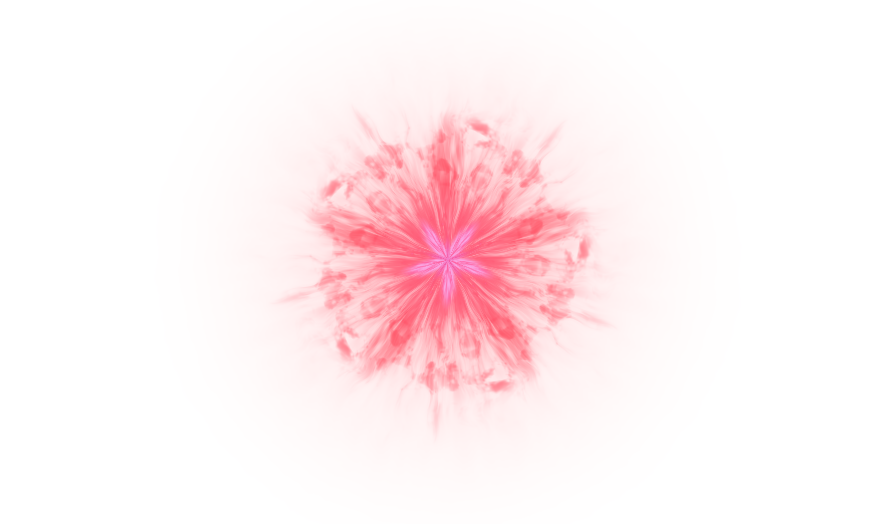
A WebGL 1 fragment shader for this background:

```glsl
precision highp float;
// A five-armed red burst of fine radial filaments on white, with a violet star core.
// The angle is folded into five equal sectors; streaked noise that wraps around each
// sector modulates a density, which is then turned into ink coverage.

uniform vec2 u_resolution;

const float SECTOR = 1.2566371; // a fifth of a full turn

float hash(vec2 p) {
  p = fract(p * vec2(0.1031, 0.1137));
  p += dot(p, p.yx + 33.33);
  return fract((p.x + p.y) * p.x * 17.0);
}

// Value noise that repeats along x after "period" cells
float wrapNoise(vec2 p, float period) {
  vec2 i = floor(p), f = fract(p);
  f = f * f * (3.0 - 2.0 * f);
  float x0 = mod(i.x, period), x1 = mod(i.x + 1.0, period);
  return mix(mix(hash(vec2(x0, i.y)), hash(vec2(x1, i.y)), f.x),
             mix(hash(vec2(x0, i.y + 1.0)), hash(vec2(x1, i.y + 1.0)), f.x), f.y);
}

// Layered noise: x is the turn within a sector (0..1), y the radius
float streaks(float turn, float radius, float cells, float rings) {
  float sum = 0.0, weight = 0.5;
  for (int i = 0; i < 4; i++) {
    sum += weight * wrapNoise(vec2(turn * cells, radius * rings + 7.0 * float(i)), cells);
    cells *= 2.0;
    rings *= 1.8;
    weight *= 0.6;
  }
  return sum / 1.09;
}

float bell(float x) {
  return exp(-x * x);
}

void main() {
  vec2 p = (gl_FragCoord.xy - 0.5 * u_resolution) / u_resolution.y - vec2(0.0, 0.004);
  float r = length(p);

  // Fold: s is zero along an arm, t is zero along the valley between arms
  float s = mod(atan(p.y, p.x) - SECTOR * 0.25 + SECTOR * 0.5, SECTOR) - SECTOR * 0.5;
  float t = SECTOR * 0.5 - abs(s);
  float turn = s / SECTOR + 0.5;

  // Bend the filaments a little so that they fray and branch
  float bend = wrapNoise(vec2(turn * 8.0, r * 30.0), 8.0) - 0.5;
  float frayed = turn + 0.06 * bend;
  float fine = streaks(frayed, r, 14.0, 13.0);
  float rough = streaks(frayed + 0.04 * bend, r + 3.0, 9.0, 38.0);
  float strand = smoothstep(0.25, 0.75, fine);
  float speck = smoothstep(0.5, 0.75, rough);

  // Red body, tapering arms and outer tufts
  float body = 1.9 * bell(r / 0.13);
  float arm = 1.6 * bell(s * r / 0.028) * smoothstep(0.29, 0.1, r);
  float density = (body + arm) * (0.25 + 1.0 * strand + 0.6 * speck);
  vec2 tuft = vec2((s + 0.24) * r / 0.026, (r - 0.245) / 0.024);
  density += 1.3 * exp(-dot(tuft, tuft)) * smoothstep(0.38, 0.65, rough);
  density += 0.75 * speck * strand * bell((r - 0.19) / 0.07);

  // Thin rays of uneven length and the wide halo
  float reach = 0.27 + 0.12 * wrapNoise(vec2(turn * 34.0, 2.0), 34.0);
  density += 0.4 * smoothstep(0.5, 0.8, fine) * smoothstep(reach, reach - 0.16, r);
  density += 0.26 * bell(r / 0.26) * (0.6 + 0.8 * fine);

  vec3 paper = mix(vec3(1.0), vec3(1.0, 0.985, 0.982), smoothstep(0.58, 0.3, r));
  vec3 red = mix(vec3(1.0, 0.32, 0.39), vec3(1.0, 0.36, 0.47), smoothstep(0.2, 0.05, r));
  vec3 color = mix(paper, red, 1.0 - exp(-density));

  // Violet star pointing along the valleys, with light and dark spokes
  float tip = 0.032 + 0.05 * bell(t / 0.26) + 0.035 * (fine - 0.5);
  float star = smoothstep(tip + 0.015, tip - 0.025, r);
  float spoke = streaks(turn, r, 10.0, 22.0);
  vec3 violet = mix(vec3(1.0, 0.4, 0.66), vec3(0.98, 0.68, 0.93), smoothstep(0.3, 0.68, spoke));
  color = mix(color, violet, 0.9 * star);
  color = mix(color, vec3(0.93, 0.33, 0.66), 0.5 * bell(s * r / 0.004) * bell(r / 0.04));

  // Sparse violet sparks just outside the star
  float spark = smoothstep(0.66, 0.78, rough) * bell((r - 0.085) / 0.025);
  color = mix(color, vec3(0.98, 0.42, 0.78), 0.7 * spark);

  gl_FragColor = vec4(color, 1.0);
}
```
